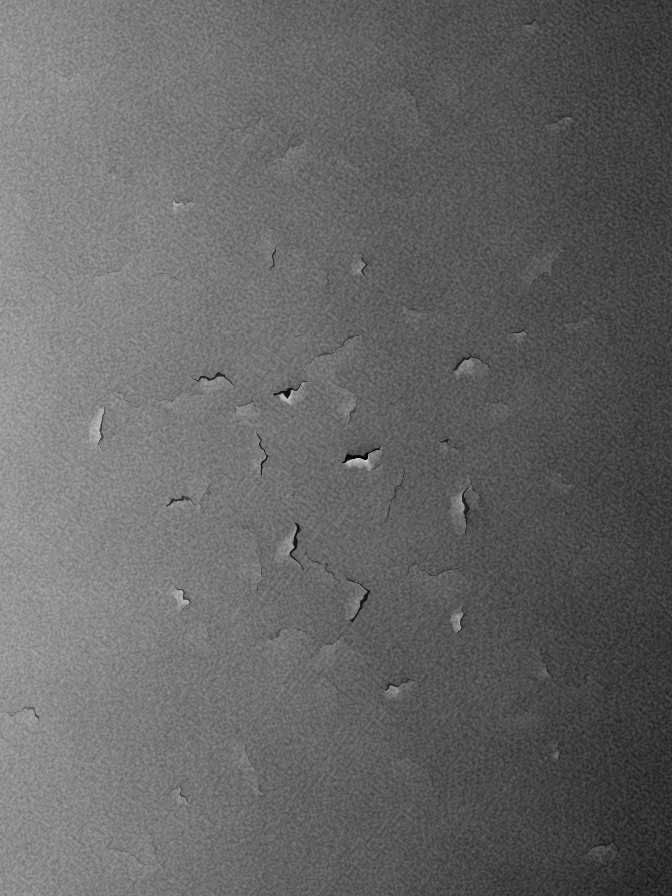
A WebGL 1 fragment shader for this texture:

```glsl
precision highp float;
// Grey painted wall, lit from the left, with fine grain and lifting paint flakes.
// Two scattered grids of angular cracks (bold and hairline) are drawn over a
// smooth light falloff; each crack has a dark gap, a lit lip and a soft shadow.
uniform vec2 u_resolution;

// Lengths are in canvas heights
const float TONE_LEFT = 0.59;
const float TONE_SLOPE = -0.38;
const float TONE_CURVE = 0.05;
const float EDGE_FALLOFF = 0.16;
const float CORNER_SHADE = 0.06;
const float GRAIN_FREQ = 310.0;
const float GRAIN_AMOUNT = 0.135;
const float MOTTLE_AMOUNT = 0.03;
const float CRACK_TONE = 0.03;
const vec2 DAMAGE_CENTER = vec2(0.385, 0.5);
const vec2 DAMAGE_SIZE = vec2(0.19, 0.26);
const float BOLD_CELL = 0.092;
const float BOLD_LENGTH = 0.03;
const float BOLD_WIDTH = 0.0025;
const float BOLD_LIFT = 0.5;
const float HAIR_CELL = 0.085;
const float HAIR_LENGTH = 0.046;
const float HAIR_WIDTH = 0.0011;
const float HAIR_LIFT = 0.12;
const float HAIR_OPACITY = 0.5;
const float JAG_SIZE = 0.3;

float hash(vec2 p) {
  return fract(sin(dot(p, vec2(127.1, 311.7))) * 43758.5);
}

vec2 gradient(vec2 cell) {
  float a = 6.2832 * hash(cell);
  return vec2(cos(a), sin(a));
}

// Gradient noise, roughly -0.7 to 0.7
float noise(vec2 p) {
  vec2 i = floor(p), f = p - i;
  vec2 u = f * f * f * (f * (f * 6.0 - 15.0) + 10.0);
  vec2 e = vec2(1.0, 0.0);
  float low = mix(dot(gradient(i), f), dot(gradient(i + e), f - e), u.x);
  float high = mix(dot(gradient(i + e.yx), f - e.yx),
                   dot(gradient(i + e.xx), f - e.xx), u.x);
  return mix(low, high, u.y);
}

// One angular crack along x: returns (dark gap, relief light)
vec2 crack(vec2 q, float halfLen, float halfWidth, float bend, float kink, float px) {
  float t = q.x / halfLen;
  float taper = max(1.0 - t * t, 0.0);
  float jag = JAG_SIZE * halfLen * (abs(fract(1.3 * t + 60.0 * kink) - 0.5) - 0.25);
  float d = (q.y + bend * abs(q.x - kink) + jag) / sqrt(1.0 + bend * bend);
  // One arm gapes open, the other stays thin
  float open = mix(0.35, 1.0, smoothstep(-0.15, 0.1, t - kink / halfLen));
  float w = halfWidth * open * sqrt(taper);
  float gap = 1.0 - smoothstep(max(w - px, 0.0), w + px, abs(d));
  gap *= clamp(1.3 * w / px, 0.0, 1.0);
  float above = smoothstep(-px, px, d);
  float reach = halfLen * 0.75 * taper + px;
  float depth = abs(d) / reach;
  float lip = (1.0 - above) * (1.0 - smoothstep(0.75, 1.0, depth)) * exp(-1.3 * depth);
  float shade = above * exp(-abs(d) / (halfLen * 0.3));
  return vec2(gap, (lip * open - 0.3 * shade * taper) * smoothstep(0.0, 0.6, taper));
}

// Scattered cracks, denser and stronger inside the damaged zone
vec2 crackLayer(vec2 p, float cell, float seed, vec2 chance,
                float halfLen, float halfWidth, float px) {
  vec2 total = vec2(0.0);
  vec2 home = floor(p / cell);
  for (int j = -1; j <= 1; j++) {
    for (int i = -1; i <= 1; i++) {
      vec2 id = home + vec2(float(i), float(j));
      vec2 key = id + seed;
      vec2 jitter = vec2(hash(key + 3.3), hash(key + 7.7));
      vec2 center = (id + 0.15 + 0.7 * jitter) * cell;
      vec2 away = (center - DAMAGE_CENTER) / DAMAGE_SIZE;
      float damage = exp(-dot(away, away));
      float present = step(hash(key), mix(chance.x, chance.y, damage));
      // Mostly level or upright, with the lit side below or to the left
      float angle = -1.5 * step(0.55, hash(key + 11.1)) + 0.9 * (hash(key + 13.7) - 0.5);
      float c = cos(angle), s = sin(angle);
      vec2 q = p - center;
      q = vec2(c * q.x + s * q.y, c * q.y - s * q.x);
      q.x *= sign(hash(key + 37.3) - 0.5);
      float size = mix(0.45, 1.0, hash(key + 17.9));
      float len = halfLen * size;
      float bend = mix(-0.3, 1.0, hash(key + 23.1));
      float kink = len * (hash(key + 29.3) - 0.5);
      float strength = present * mix(0.5, 1.0, damage);
      float lift = mix(0.2, 1.0, pow(hash(key + 31.9), 1.5));
      vec2 mark = crack(q, len, halfWidth * size * mix(0.5, 1.0, damage), bend, kink, px);
      total.x = max(total.x, mark.x * strength);
      total.y += mark.y * strength * lift;
    }
  }
  return total;
}

void main() {
  vec2 uv = gl_FragCoord.xy / u_resolution;
  vec2 p = gl_FragCoord.xy / u_resolution.y;
  float px = 0.7 / u_resolution.y;

  // Light falloff across the wall
  float tone = TONE_LEFT + TONE_SLOPE * uv.x + TONE_CURVE * uv.x * uv.x;
  tone -= EDGE_FALLOFF * (uv.y - 0.52) * (uv.y - 0.52);
  tone -= CORNER_SHADE * uv.x * uv.x * (1.0 - uv.y) * (1.0 - uv.y);
  tone += MOTTLE_AMOUNT * (noise(p * 8.0) + 0.6 * noise(p * vec2(40.0, 28.0)));

  // Rough cracks from a slightly warped position
  vec2 warp = vec2(noise(p * 38.0), noise(p * 38.0 + 51.0)) * 0.008;
  warp += vec2(noise(p * 120.0 + 17.0), noise(p * 120.0 + 83.0)) * 0.004;
  vec2 bold = crackLayer(p + warp, BOLD_CELL, 40.0, vec2(0.08, 0.9), BOLD_LENGTH, BOLD_WIDTH, px);
  vec2 hair = crackLayer(p + 1.4 * warp, HAIR_CELL, 90.0, vec2(0.38, 0.95), HAIR_LENGTH, HAIR_WIDTH, px);
  tone += BOLD_LIFT * bold.y + HAIR_LIFT * hair.y;

  // Fine grain, then the dark gaps
  vec2 g = mat2(0.8, 0.6, -0.6, 0.8) * p * GRAIN_FREQ;
  tone += GRAIN_AMOUNT * (0.85 * noise(g) + 0.35 * noise(g * 0.53 + 31.0));
  tone = mix(tone, CRACK_TONE, max(bold.x, HAIR_OPACITY * hair.x));
  gl_FragColor = vec4(vec3(clamp(tone, 0.0, 1.0)), 1.0);
}
```
